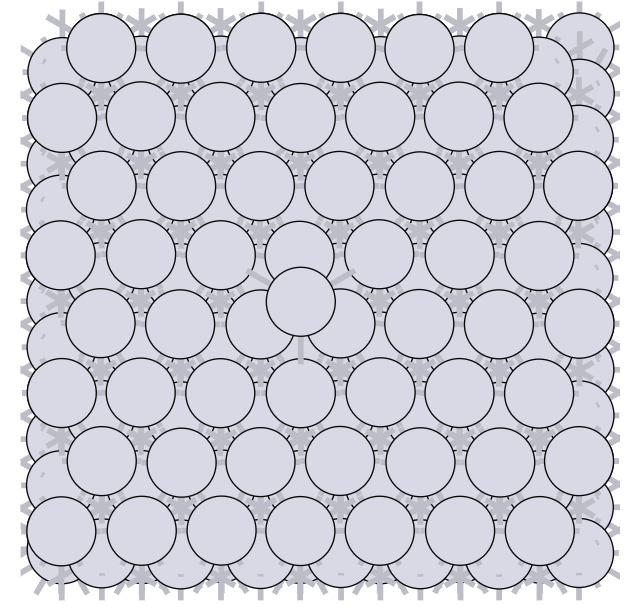
Reproduce this pattern procedurally as a WebGL 1 fragment shader.

```glsl
precision highp float;

uniform vec2 u_resolution;

// Lengths are in units of the spacing between neighbouring balls.
const float CANVAS_WIDTH = 8.038;
const float COLUMNS = 7.0;
const float ROWS = 8.0;
const float ROW_PITCH = 0.866;
const float LAYER_SHIFT = 0.577;
const vec2 FIRST_BALL = vec2(0.772, 0.605);
const vec2 TOP_BALL = vec2(3.778, 3.79);
const vec2 BOX_MIN = vec2(0.26, 0.02);
const vec2 BOX_MAX = vec2(7.787, 7.54);
const float FLOOR_Y = 6.89;
const float RADIUS = 0.433;
const float OUTLINE_HALF = 0.0085;
const float BAR_HALF = 0.036;
const float LONG_BAR = 0.785;
const float SHORT_BAR = 0.5;
const float SPECK_RADIUS = 0.265;
const float SPECK_HALF = 0.016;
const float JITTER = 0.012;
const float FAR = 10.0;
const float PI = 3.14159265;
const vec3 PAPER = vec3(1.0);
const vec3 BALL_FILL = vec3(0.85, 0.85, 0.90);
const vec3 BAR_COLOR = vec3(0.74, 0.74, 0.78);
const vec3 LINE_COLOR = vec3(0.03);

float pixelSize;

float coverage(float d) {
    return clamp(0.5 - d / pixelSize, 0.0, 1.0);
}

// Folds the plane so that all spokes lie on the positive x axis.
vec2 foldSpokes(vec2 p, float count, float phase) {
    float sector = 2.0 * PI / count;
    float angle = atan(p.y, p.x + 1e-6) - phase;
    angle = mod(angle + 0.5 * sector, sector) - 0.5 * sector;
    return length(p) * vec2(cos(angle), sin(angle));
}

float spokes(vec2 p, float count, float phase, float reach) {
    vec2 q = foldSpokes(p, count, phase);
    return max(abs(q.y) - BAR_HALF, q.x - reach);
}

float specks(vec2 p) {
    vec2 q = foldSpokes(p, 3.0, 0.5 * PI);
    return max(abs(q.x - SPECK_RADIUS) - SPECK_HALF, abs(q.y) - BAR_HALF);
}

float boxDistance(vec2 p) {
    vec2 d = max(BOX_MIN - p, p - BOX_MAX);
    return max(d.x, d.y);
}

vec2 wobble(vec2 cell, float seed) {
    vec2 phase = vec2(dot(cell, vec2(4.7, 7.9)), dot(cell, vec2(8.3, 3.1))) + seed;
    return JITTER * (0.6 * sin(phase) + 0.4 * sin(phase.yx * 2.3 + 1.7));
}

// Bars lie under the balls of their own layer.
vec3 paintBalls(vec3 color, vec2 p, float bars, float ball) {
    color = mix(color, BAR_COLOR, coverage(max(bars, boxDistance(p))));
    color = mix(color, BALL_FILL, coverage(ball));
    return mix(color, LINE_COLOR, coverage(abs(ball) - OUTLINE_HALF));
}

// One sheet of close packed balls; odd or even rows are staggered.
vec3 paintLayer(vec3 color, vec2 p, float startY, float stagger,
                float longCount, float shortReach, float hasSpecks, float skipCorner) {
    float bars = FAR;
    float ball = FAR;
    float speck = FAR;
    float nearRow = floor((p.y - startY) / ROW_PITCH + 0.5);
    for (int j = -1; j <= 1; j++) {
        float row = nearRow + float(j);
        float offset = 0.5 * mod(row + stagger, 2.0);
        float nearColumn = floor(p.x - FIRST_BALL.x - offset + 0.5);
        for (int i = -1; i <= 1; i++) {
            vec2 cell = vec2(nearColumn + float(i), row);
            bool outside = cell.x < 0.0 || cell.x >= COLUMNS || row < 0.0 || row >= ROWS;
            bool corner = skipCorner > 0.5 && row < 0.5 && cell.x > COLUMNS - 1.5;
            if (outside || corner) continue;
            vec2 center = vec2(FIRST_BALL.x + offset + cell.x, startY + row * ROW_PITCH);
            if (hasSpecks > 0.5 && center.y > FLOOR_Y + 0.2) center.y = FLOOR_Y;
            vec2 q = p - center - wobble(cell, startY * 9.0);
            bars = min(bars, spokes(q, longCount, 0.5 * PI, LONG_BAR));
            bars = min(bars, spokes(q, 6.0, 0.0, shortReach));
            ball = min(ball, length(q) - RADIUS);
            speck = min(speck, specks(q));
        }
    }
    color = paintBalls(color, p, bars, ball);
    return mix(color, BAR_COLOR, hasSpecks * coverage(speck));
}

void main() {
    pixelSize = CANVAS_WIDTH / u_resolution.x;
    vec2 p = vec2(gl_FragCoord.x, u_resolution.y - gl_FragCoord.y) * pixelSize;
    float y = FIRST_BALL.y;

    // Sheets from back to front
    vec3 color = PAPER;
    color = paintLayer(color, p, y, 1.0, 6.0, SHORT_BAR, 0.0, 0.0);
    color = paintLayer(color, p, y + LAYER_SHIFT, 1.0, 6.0, 0.65, 1.0, 0.0);
    color = paintLayer(color, p, y + ROW_PITCH - LAYER_SHIFT, 0.0, 6.0, SHORT_BAR, 1.0, 0.0);
    color = paintLayer(color, p, y, 1.0, 3.0, SHORT_BAR, 0.0, 1.0);

    // Single ball resting on the front sheet
    vec2 q = p - TOP_BALL;
    color = paintBalls(color, p, spokes(q, 3.0, 0.5 * PI, LONG_BAR), length(q) - RADIUS);
    gl_FragColor = vec4(color, 1.0);
}
```
